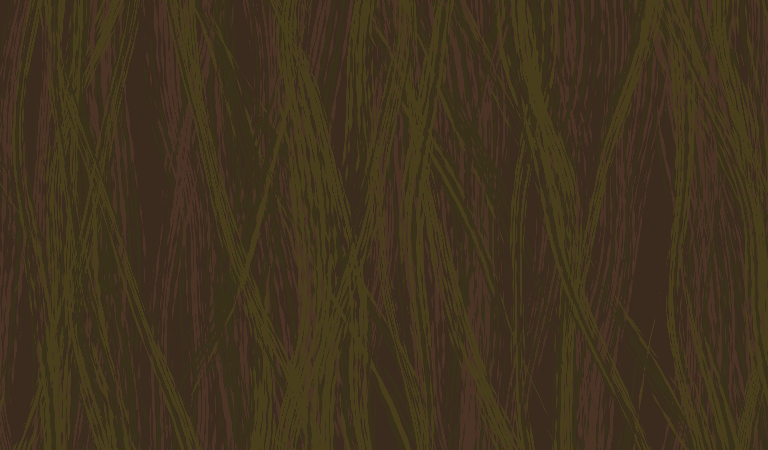
Write a Shadertoy shader that draws this texture.

```glsl
// Tangled hanging roots: loose bundles of fine fibres sway down a dark brown ground.
// Each bundle follows a leaning sine path and is sliced into fibre cells whose
// widths swell and break along their length by layered sines.

float hash(float n) {
    return fract(sin(n * 12.9898 + 4.137) * 4375.8545);
}

// Visible half width of one fibre, in cells; negative where the fibre breaks.
float fibreWidth(float y, float seed, float edge) {
    float swell = 0.20 * sin(y * (3.0 + 8.0 * seed) + 40.0 * seed)
                + 0.13 * sin(y * (19.0 + 21.0 * seed) + 91.0 * seed)
                + 0.12 * sin(y * (73.0 + 60.0 * seed) + 23.0 * seed);
    return min(0.29 + swell - 0.15 * edge * edge, 0.42);
}

void mainImage(out vec4 fragColor, in vec2 fragCoord) {
    vec2 p = fragCoord / iResolution.y;
    float aspect = iResolution.x / iResolution.y;
    float blur = 0.3 / iResolution.y;

    vec3 ground = vec3(0.232, 0.164, 0.118);
    vec3 moss   = vec3(0.218, 0.190, 0.098);
    vec3 olive  = vec3(0.282, 0.242, 0.106);
    vec3 russet = vec3(0.295, 0.200, 0.150);
    vec3 color = ground;

    // Back to front: russet bundles, thin mossy twigs, olive bundles.
    for (int i = 0; i < 74; i++) {
        float k = float(i);
        bool isTwig = i >= 32 && i < 50;
        bool isOlive = i >= 50;
        float r1 = hash(k + 0.31);
        float r2 = hash(k * 1.7 + 9.2);
        float r3 = hash(k * 2.3 + 5.8);

        // Path of the bundle's spine
        float lean = (r1 - 0.62) * (isTwig ? 0.9 : isOlive ? 0.5 : 0.36);
        float sway = (isOlive ? 0.035 : 0.018) * sin(p.y * (3.0 + 3.5 * r2) + 6.283 * r3)
                   + 0.006 * sin(p.y * (9.0 + 5.0 * r3) + 17.0 * r1);
        float start = (fract(k * 0.618 + 0.15 * r2) * 1.14 - 0.07) * aspect;
        float spine = start + lean * (p.y - 0.5) + sway;

        // Fibre cells, splaying along the bundle
        float splay = 1.0 + 0.3 * sin(p.y * 4.2 + 30.0 * r3);
        float pitch = (isOlive ? 0.0080 : 0.0092) * (0.85 + 0.3 * r2) * splay;
        float across = (p.x - spine) / (pitch * sqrt(1.0 + lean * lean));
        float cell = floor(across);
        float halfCount = isTwig ? 1.5 + 1.5 * r3 : isOlive ? 2.0 + 1.6 * r3 : 2.6 + 2.4 * r3;
        float edge = abs(cell + 0.5) / halfCount;
        if (edge > 1.2) continue;

        // Each fibre wanders inside its cell and frays
        float seed = hash(k * 7.31 + cell * 3.77);
        float wander = 0.12 * sin(p.y * (14.0 + 16.0 * seed) + 50.0 * seed)
                     + 0.06 * sin(p.y * 97.0 + 70.0 * seed);
        float width = fibreWidth(p.y, seed, edge);
        if (isOlive) width += 0.05;
        if (isTwig) width -= 0.12 - 0.22 * sin(p.y * 5.0 + 25.0 * r2);
        float gap = (abs(fract(across) - 0.5 - wander) - width) * pitch;
        float cover = 1.0 - smoothstep(-blur, blur, gap);

        // Fibre colour
        vec3 main = isOlive ? olive : isTwig ? moss : russet;
        vec3 other = isTwig ? olive : moss;
        vec3 fibre = hash(seed * 91.7) < 0.66 ? main : other;
        color = mix(color, fibre, cover);
    }

    fragColor = vec4(color, 1.0);
}
```
